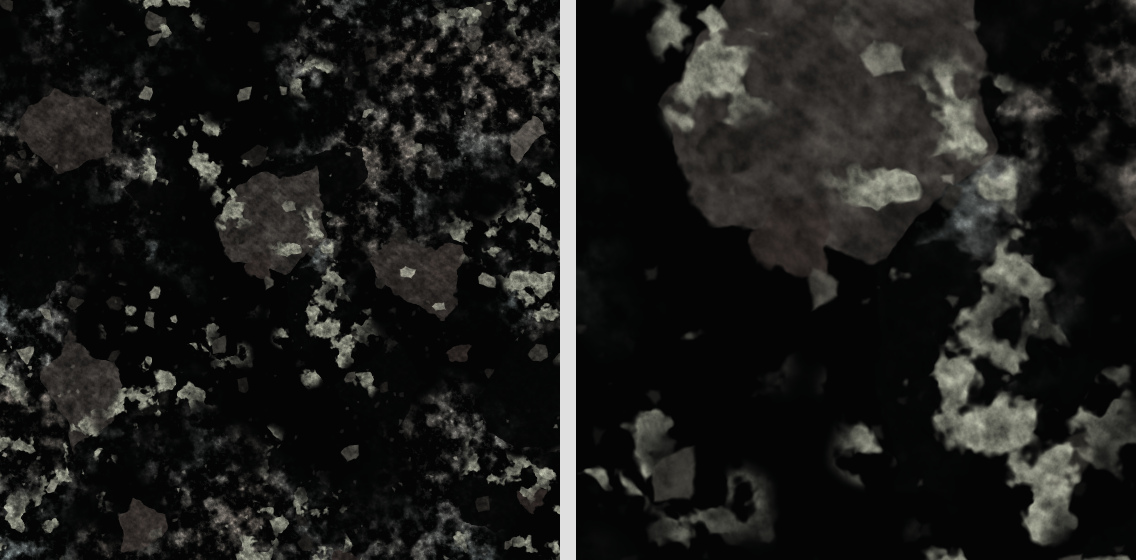
Left: the whole. Right: its middle third, enlarged.
Give the GLSL for this texture, as a WebGL 1 fragment shader.

```glsl
precision highp float;
// Polished black stone: a nearly black ground with broken grey haze, black plates,
// brownish angular clasts and pale mineral flecks. Clasts are random convex polygons
// scattered on jittered grids; haze and flecks are thresholded fractal noise.
uniform vec2 u_resolution;

float hash(vec2 p) {
  return fract(sin(dot(p, vec2(127.1, 311.7))) * 43758.545);
}

float noise(vec2 p) {
  vec2 cell = floor(p), f = fract(p);
  f = f * f * (3.0 - 2.0 * f);
  float low = mix(hash(cell), hash(cell + vec2(1.0, 0.0)), f.x);
  float high = mix(hash(cell + vec2(0.0, 1.0)), hash(cell + 1.0), f.x);
  return mix(low, high, f.y);
}

float fbm(vec2 p) {
  float sum = 0.0, amplitude = 0.53;
  for (int i = 0; i < 4; i++) {
    sum += amplitude * noise(p);
    p = mat2(1.6, 1.2, -1.2, 1.6) * p + 7.3;
    amplitude *= 0.5;
  }
  return sum;
}

// Scattered polygons: x is coverage, y is a random tone per polygon.
vec2 clasts(vec2 p, float cells, float chance, float radius, float seed) {
  vec2 home = floor(p * cells);
  vec2 result = vec2(0.0);
  for (int y = -1; y <= 1; y++) {
    for (int x = -1; x <= 1; x++) {
      vec2 id = home + vec2(float(x), float(y));
      vec2 key = id + seed;
      if (hash(key) > chance) continue;
      vec2 jitter = vec2(hash(key + 3.1), hash(key + 5.7));
      vec2 q = p - (id + 0.15 + 0.7 * jitter) / cells;
      float size = radius * (0.55 + 0.7 * hash(key + 9.2));
      float edge = -1.0;
      for (int side = 0; side < 6; side++) {
        float s = float(side);
        float angle = (s + 0.8 * hash(key + s * 1.7)) * 1.0472;
        float reach = size * (0.55 + 0.6 * hash(key + s * 2.3 + 11.0));
        edge = max(edge, dot(q, vec2(cos(angle), sin(angle))) - reach);
      }
      float cover = 1.0 - smoothstep(-0.0015, 0.0015, edge);
      if (cover > result.x) result = vec2(cover, hash(key + 13.4));
    }
  }
  return result;
}

void main() {
  vec2 p = gl_FragCoord.xy / min(u_resolution.x, u_resolution.y);

  // Ragged coordinates roughen every outline.
  vec2 rough = vec2(fbm(p * 38.0), fbm(p * 38.0 + 41.0)) - 0.5;
  vec2 bend = vec2(fbm(p * 9.0 + 15.0), fbm(p * 9.0 + 63.0)) - 0.5;
  vec2 w = p + 0.022 * rough + 0.05 * bend;
  vec2 fine = p + 0.012 * rough;

  // Grain at several sizes, gathered into patches.
  float patches = smoothstep(0.36, 0.66, fbm(p * 5.0 + 2.0));
  float grain = fbm(p * 48.0 + 20.0);
  float grit = fbm(p * 150.0 + 70.0);
  float scratches = noise(mat2(0.8, 0.6, -0.6, 0.8) * p * vec2(70.0, 260.0));

  // Dark ground with broken grey haze, tinted from cool to warm.
  vec3 tint = mix(vec3(0.92, 1.0, 1.0), vec3(1.08, 0.98, 0.9), noise(p * 11.0 + 8.0));
  float haze = patches * smoothstep(0.42, 0.8, grain) * (0.25 + 1.4 * grit);
  haze += 0.2 * patches * smoothstep(0.56, 0.8, grit);
  vec3 color = vec3(0.014, 0.017, 0.017) + 0.42 * haze * tint;

  // Black plates interrupt the haze.
  vec2 plate = clasts(w, 5.0, 0.45, 0.085, 17.0);
  color = mix(color, vec3(0.014, 0.016, 0.017) + 0.02 * grit * grit, 0.92 * plate.x);

  // Brown-grey clasts, large to small.
  float wear = 0.35 + 0.8 * grit + 0.35 * scratches * grain;
  vec2 large = clasts(w, 3.0, 0.32, 0.095, 31.0);
  vec3 brown = mix(vec3(0.19, 0.165, 0.155), vec3(0.28, 0.27, 0.255), large.y);
  color = mix(color, brown * wear * (0.6 + 0.8 * grain), 0.95 * large.x);
  vec2 medium = clasts(w, 7.0, 0.17, 0.036, 53.0);
  vec3 stone = mix(vec3(0.2, 0.17, 0.16), vec3(0.46, 0.44, 0.41), medium.y * medium.y);
  color = mix(color, stone * wear, 0.92 * medium.x);
  vec2 small = clasts(fine, 17.0, 0.16, 0.014, 71.0);
  vec3 chip = mix(vec3(0.13, 0.12, 0.11), vec3(0.66, 0.66, 0.6), small.y * small.y);
  color = mix(color, chip * (0.45 + grit), 0.85 * small.x);

  // Pale branching flecks in loose clusters, then pinpoint specks.
  float cluster = smoothstep(0.52, 0.66, fbm(p * 7.0 + 33.0));
  float fleck = cluster * smoothstep(0.57, 0.66, fbm(fine * 34.0 + 90.0));
  color = mix(color, vec3(0.66, 0.67, 0.6) * (0.3 + 1.15 * grit), 0.85 * fleck);
  vec2 speck = clasts(fine, 62.0, 0.13, 0.0035, 97.0);
  float glint = speck.x * speck.y * speck.y * (0.25 + 0.75 * patches);
  color = mix(color, vec3(0.68, 0.67, 0.62), 0.8 * glint);

  gl_FragColor = vec4(color, 1.0);
}
```
